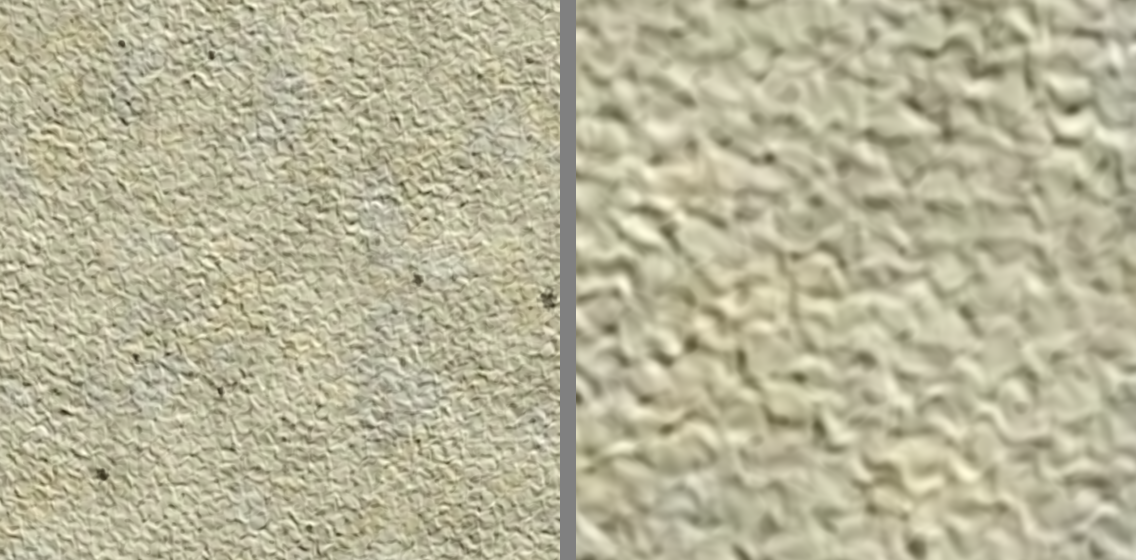
Left: the whole. Right: its middle third, enlarged.
A Shadertoy shader for this texture:

```glsl
const vec3 STONE = vec3(0.742, 0.729, 0.622);
const vec3 BLUE_TINT = vec3(-0.012, -0.004, 0.028);
const vec3 OCHRE_TINT = vec3(0.004, -0.008, -0.035);
const vec3 PIT_COLOR = vec3(0.27, 0.25, 0.17);
const vec2 LIGHT_DIR = vec2(0.38, 0.92);
const int PIT_COUNT = 7;

float hash(vec2 p) {
    return fract(sin(dot(p, vec2(127.1, 311.7))) * 43758.5453);
}

float cornerSlope(vec2 cell, vec2 offset) {
    float angle = 6.28318 * hash(cell);
    return dot(vec2(cos(angle), sin(angle)), offset);
}

// Gradient noise, roughly -0.7 to 0.7
float noise(vec2 p) {
    vec2 i = floor(p), f = p - i;
    vec2 u = f * f * f * (f * (f * 6.0 - 15.0) + 10.0);
    vec2 e = vec2(1.0, 0.0);
    float low = mix(cornerSlope(i, f), cornerSlope(i + e, f - e), u.x);
    float high = mix(cornerSlope(i + e.yx, f - e.yx), cornerSlope(i + e.xx, f - e.xx), u.x);
    return mix(low, high, u.y);
}

// Broad stains and swells built from two octaves
float cloud(vec2 p, float frequency) {
    return noise(p * frequency) + 0.6 * noise(p * frequency * 2.7 + 31.0);
}

// Short curled grains: they slope down to the right, flatter toward the right edge
float surfaceHeight(vec2 p) {
    vec2 q = vec2(p.x, p.y + 0.42 * p.x - 0.2 * p.x * p.x);
    q += 0.009 * vec2(noise(p * 46.0 + 7.0), noise(p * 46.0 + 53.0));
    float coarse = noise(q * vec2(54.0, 62.0) + 11.0);
    float fine = noise(q * vec2(88.0, 100.0) + 71.0);
    return coarse + 0.65 * fine;
}

// Light from above brightens upper flanks and darkens lower ones
float relief(vec2 p, float reach) {
    vec2 stride = LIGHT_DIR * reach;
    return surfaceHeight(p - stride) - surfaceHeight(p + stride);
}

// Small shaded hollows between the grains
float hollows(vec2 p) {
    return smoothstep(0.08, 0.5, noise(p * vec2(66.0, 78.0) + 19.0));
}

// Soft dark hole with a ragged rim
float pit(vec2 p, vec2 center, float radius) {
    vec2 d = (p - center) * vec2(1.15, 0.9);
    float rim = length(d) + 0.7 * radius * noise(p * 110.0);
    return 1.0 - smoothstep(0.3 * radius, 1.3 * radius, rim);
}

float scatteredPits(vec2 p) {
    float cover = 0.0;
    for (int i = 0; i < PIT_COUNT; i++) {
        float id = float(i);
        vec2 center = vec2(hash(vec2(id, 3.7)), hash(vec2(id, 9.2)));
        float size = hash(vec2(id, 5.1));
        float radius = mix(0.008, 0.018, size * size * size);
        cover = max(cover, pit(p, center, radius));
    }
    return cover;
}

void mainImage(out vec4 fragColor, in vec2 fragCoord) {
    vec2 p = fragCoord / iResolution.y;

    // Relief strength varies slowly between rough and worn areas
    float roughness = 0.245 * (1.0 + 0.5 * cloud(p + 4.0, 7.0));
    float tone = roughness * relief(p, 0.0036);
    tone -= 0.13 * hollows(p);
    tone += 0.06 * noise(p * vec2(34.0, 40.0) + 43.0);
    tone += 0.085 * cloud(p + 2.0, 8.0);
    tone -= 0.5 * tone * tone;

    // Faint mineral stains
    float blueStain = smoothstep(0.0, 0.6, cloud(p + 9.0, 5.0));
    float ochreStain = smoothstep(0.0, 0.6, cloud(p + 17.0, 6.0));
    vec3 color = STONE + tone;
    color += BLUE_TINT * blueStain + OCHRE_TINT * ochreStain;
    color.g += 0.02 * noise(p * 24.0 + 5.0);

    color = mix(color, PIT_COLOR + 0.6 * tone, 0.85 * scatteredPits(p));
    fragColor = vec4(clamp(color, 0.0, 1.0), 1.0);
}
```
